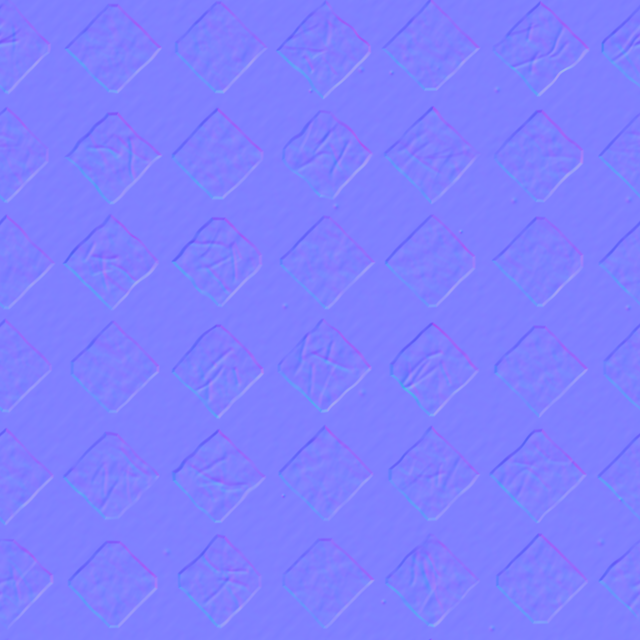
This texture map is drawn by a three.js fragment shader. Its source:

```glsl
// Tangent-space normal map of a worn wall with a grid of raised diamond tiles.
// A height field (tiles, rough faces, creases, pits, plaster grain) is built in
// tile units, then its slope is taken by central differences and encoded.
#define REPEATS 6.0
#define GRID_OFFSET vec2(0.055, 0.547)
#define TILE_RADIUS 0.443
#define BEVEL 0.026
#define TILE_HEIGHT 0.0062
#define FACE_ROUGH 0.0050
#define WALL_GRAIN 0.0013
#define CREASE_HEIGHT 0.0044
#define CREASE_WIDTH 0.022
#define PIT_DEPTH 0.0040
#define SLOPE_STEP 0.008

varying vec2 vUv;

float hash(vec2 p) {
  return fract(sin(dot(p, vec2(127.1, 311.7))) * 43758.5453);
}

// Value noise in -0.5..0.5 whose lattice wraps after the given period
float noise(vec2 p, float period) {
  vec2 i = floor(p), f = p - i;
  vec2 a = floor(mod(i + 0.5, period));
  vec2 b = floor(mod(i + 1.5, period));
  f = f * f * f * (f * (f * 6.0 - 15.0) + 10.0);
  return mix(mix(hash(a), hash(vec2(b.x, a.y)), f.x),
             mix(hash(vec2(a.x, b.y)), hash(b), f.x), f.y) - 0.5;
}

// Diamond distance with corners chipped off by random amounts
float diamond(vec2 f, vec2 id) {
  vec2 a = abs(f);
  float corner = a.x > a.y ? sign(f.x) : 3.0 * sign(f.y);
  float chip = hash(id + corner * 7.3);
  float cut = TILE_RADIUS - 0.065 * chip * chip;
  return max(a.x + a.y - TILE_RADIUS, 1.4 * (max(a.x, a.y) - cut));
}

// Short bent ridges and steps across a tile face
float creases(vec2 f, vec2 id) {
  float sum = 0.0;
  for (int k = 0; k < 6; k++) {
    vec2 seed = id + float(k) * vec2(13.7, 5.9);
    float angle = 6.2832 * hash(seed + 1.3);
    vec2 dir = vec2(cos(angle), sin(angle));
    vec2 c = f - 0.4 * (vec2(hash(seed + 2.1), hash(seed + 3.7)) - 0.5);
    float along = dot(c, dir);
    float across = dot(c, vec2(-dir.y, dir.x)) + 0.35 * along * along;
    float reach = mix(0.10, 0.26, hash(seed + 4.9));
    float fade = 1.0 - smoothstep(reach * 0.6, reach, abs(along));
    float t = across / CREASE_WIDTH;
    float ridge = exp(-t * t);
    float ledge = smoothstep(-1.0, 1.0, t) * exp(-max(t, 0.0) * 0.25);
    sum += fade * mix(ridge, ledge, step(0.6, hash(seed + 6.1)));
  }
  return sum;
}

// Sparse small dents in the wall
float pits(vec2 p) {
  vec2 g = p * 4.0;
  vec2 id = floor(mod(floor(g) + 0.5, REPEATS * 4.0));
  vec2 c = fract(g) - 0.5 - 0.5 * (vec2(hash(id + 8.2), hash(id + 9.4)) - 0.5);
  float r = mix(0.05, 0.11, hash(id + 5.5));
  return step(0.95, hash(id + 0.7)) * exp(-dot(c, c) / (r * r));
}

float height(vec2 p) {
  // Cell lookup, with slight drift of each tile
  vec2 q = p - GRID_OFFSET + 0.5;
  vec2 id = floor(mod(floor(q) + 0.5, REPEATS));
  vec2 cell = fract(q) - 0.5;
  vec2 drift = 0.03 * (vec2(hash(id + 21.0), hash(id + 37.0)) - 0.5);
  float wear = smoothstep(0.35, 0.85, hash(id + 53.0));

  // Edge wobble and patchy loss of relief
  vec2 wobble = vec2(noise(p * 7.0, 42.0), noise(p.yx * 7.0 + 19.0, 42.0));
  vec2 f = cell - drift + wobble * mix(0.014, 0.034, wear);
  float d = diamond(f, id);
  float tile = 1.0 - smoothstep(-BEVEL, BEVEL, d);
  float patchy = 1.0 + noise(p * 3.0, 18.0) * mix(0.5, 1.1, wear);
  float h = TILE_HEIGHT * tile * patchy;

  // Rough face: two turned noise layers that still wrap
  vec2 turned = vec2(2.0 * p.x - p.y, p.x + 2.0 * p.y);
  float rough = noise(turned * 5.0, 30.0)
              + 0.4 * noise(turned.yx * 10.0 + p, 60.0);
  h += FACE_ROUGH * rough * tile;

  // Creases on worn tiles, one faint streak running past them
  h += CREASE_HEIGHT * mix(0.12, 1.0, wear) * tile * creases(f, id);
  float streak = (cell.x - 0.06 + 0.08 * noise(p * 3.0 + 5.0, 18.0)) / 0.025;
  h += 0.0011 * wear * exp(-streak * streak) * (1.0 - 4.0 * cell.y * cell.y);

  // Plaster grain drawn out along the rising diagonal
  vec2 slant = vec2(p.x + p.y, 2.0 * (p.x - p.y));
  h += WALL_GRAIN * noise(slant * 6.0, 36.0);
  h += WALL_GRAIN * 0.45 * noise(turned * 9.0 + 3.0, 54.0);
  return h - PIT_DEPTH * pits(p) * (1.0 - 0.7 * tile);
}

void main() {
  vec2 p = vUv * REPEATS;
  vec2 e = vec2(SLOPE_STEP, 0.0);
  vec2 slope = vec2(height(p + e.xy) - height(p - e.xy),
                    height(p + e.yx) - height(p - e.yx)) / (2.0 * SLOPE_STEP);
  // Green points down the canvas
  vec3 normal = normalize(vec3(-slope.x, slope.y, 1.0));
  gl_FragColor = vec4(normal * 0.5 + 0.5, 1.0);
}
```
